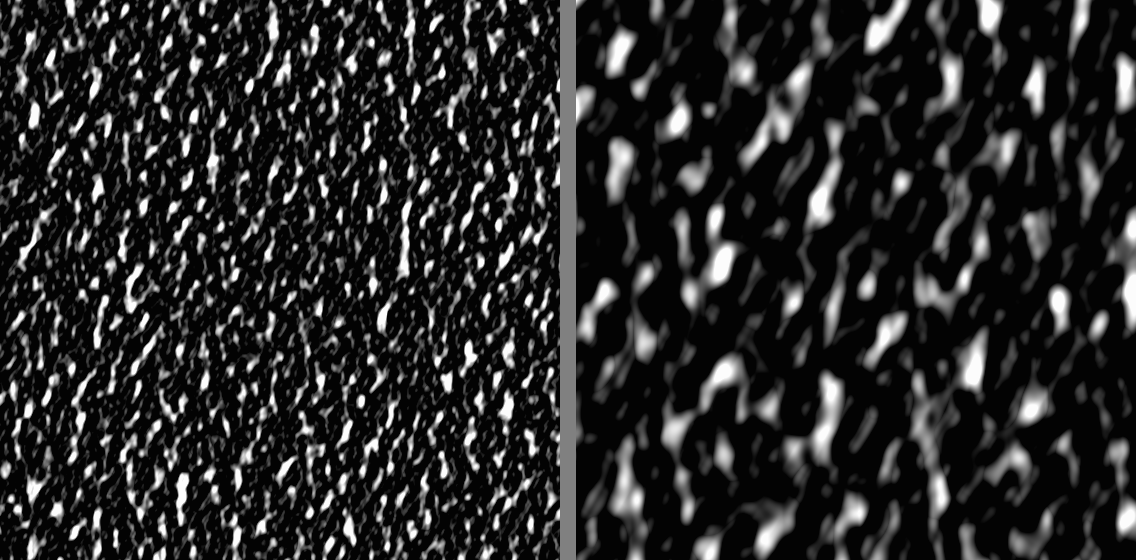
Left: the whole. Right: its middle third, enlarged.
This texture map is drawn by a Shadertoy shader. Its source:

```glsl
// Rough black relief: slanted pale grains and faint specks under a side light.

const float COARSE_FREQ = 28.0;              // bumps across the canvas, first layer
const float FREQ_STEP = 1.6;                 // frequency ratio between layers
const vec3 WEIGHT_BOTTOM = vec3(0.62, 0.76, 0.28); // slope share of each layer
const vec3 WEIGHT_TOP = vec3(0.80, 0.66, 0.26);
const vec2 LIGHT_DIR = vec2(0.976, -0.218);  // across the grains
const float STRETCH = 1.15;                  // length of grains along their axis
const float SLOPE_SIGMA = 0.625;             // typical slope of unit gradient noise
const float GRAIN_START = 0.45;              // slope, in sigmas, where grains begin
const float GRAIN_GAIN = 0.72;               // brightness per sigma of slope
const float SPECK_START = 0.72;              // the same for the fine specks
const float SPECK_GAIN = 0.26;
const vec3 SHADOW = vec3(0.01);
const vec3 LIT = vec3(0.99);
const mat2 TURN = mat2(0.8, 0.6, -0.6, 0.8); // hides the lattice between layers

// Integer hash: a unit vector for each lattice point
vec2 latticeGradient(vec2 cell, uint seed) {
    uvec2 h = uvec2(ivec2(cell)) * 1664525u + 1013904u + seed * 7919u;
    h.x += h.y * 1664525u;
    h.y += h.x * 1664525u;
    h ^= h >> 16u;
    h.x += h.y * 1664525u;
    h.y += h.x * 1664525u;
    h ^= h >> 16u;
    vec2 r = vec2(h & 65535u) / 65535.0;
    return normalize(r * 2.0 - 1.0 + 0.00001);
}

// Analytic slope of gradient noise
vec2 noiseSlope(vec2 p, uint seed) {
    vec2 cell = floor(p);
    vec2 f = p - cell;
    vec2 u = f * f * f * (f * (f * 6.0 - 15.0) + 10.0);
    vec2 du = 30.0 * f * f * (1.0 - f) * (1.0 - f);

    vec2 ga = latticeGradient(cell, seed);
    vec2 gb = latticeGradient(cell + vec2(1, 0), seed);
    vec2 gc = latticeGradient(cell + vec2(0, 1), seed);
    vec2 gd = latticeGradient(cell + vec2(1, 1), seed);
    float a = dot(ga, f);
    float b = dot(gb, f - vec2(1, 0));
    float c = dot(gc, f - vec2(0, 1));
    float d = dot(gd, f - vec2(1, 1));

    vec2 blended = mix(mix(ga, gb, u.x), mix(gc, gd, u.x), u.y);
    return blended + du * (u.yx * (a - b - c + d) + vec2(b, c) - a);
}

// Slopes toward the light of the coarse, middle and fine layers, in sigmas
vec3 layerSlopes(vec2 uv) {
    vec2 alongDir = vec2(-LIGHT_DIR.y, LIGHT_DIR.x);
    vec2 p = vec2(dot(uv, LIGHT_DIR), dot(uv, alongDir) / STRETCH) * COARSE_FREQ;
    vec2 dir = vec2(1.0, 0.0);
    vec3 slopes = vec3(0.0);
    for (int i = 0; i < 3; i++) {
        p = TURN * p;
        dir = TURN * dir;
        slopes[i] = dot(noiseSlope(p + 17.3, uint(i)), dir) / SLOPE_SIGMA;
        p *= FREQ_STEP;
    }
    return slopes;
}

void mainImage(out vec4 fragColor, in vec2 fragCoord) {
    vec2 uv = fragCoord / iResolution.y;
    vec3 slopes = layerSlopes(uv);

    // Bright grains from all layers, larger toward the top
    vec3 weight = mix(WEIGHT_BOTTOM, WEIGHT_TOP, uv.y);
    float grain = GRAIN_GAIN * (dot(slopes, normalize(weight)) - GRAIN_START);

    // Faint specks from the fine layer fill the gaps
    float speck = SPECK_GAIN * (slopes.z - SPECK_START);

    float light = clamp(max(grain, speck), 0.0, 1.0);
    fragColor = vec4(mix(SHADOW, LIT, light), 1.0);
}
```
